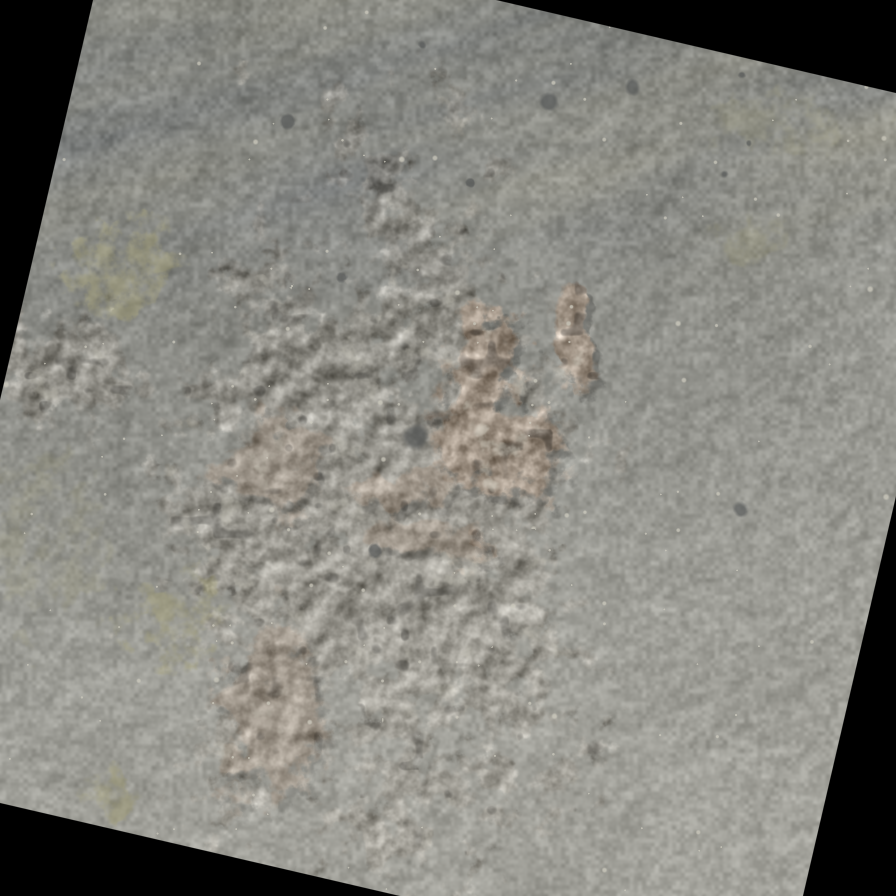
A Shadertoy shader for this texture:

```glsl
// Weathered grey stone slab, tilted on black, with a flaking brown scar, lichen and dark spots.
#define TILT 0.2286
#define SLATE_DARK vec3(0.497, 0.503, 0.485)
#define SLATE_LIGHT vec3(0.632, 0.630, 0.602)
#define SCAR_BROWN vec3(0.635, 0.575, 0.515)
#define LICHEN vec3(0.640, 0.625, 0.490)
#define SPOT_DARK vec3(0.32, 0.33, 0.33)
#define CHALK vec3(0.80, 0.79, 0.74)
#define GRAIN 0.095
#define RELIEF 0.75
#define RAGGED 2.6
#define SPOT_COUNT 12
#define SPECK_CELLS 48.0

float hash(vec2 p) {
    vec3 h = fract(vec3(p.xyx) * 0.1031);
    h += dot(h, h.yzx + 33.33);
    return fract((h.x + h.y) * h.z);
}

vec2 hash2(vec2 p) {
    return vec2(hash(p), hash(p + 71.7));
}

float noise(vec2 p) {
    vec2 i = floor(p), f = fract(p);
    f = f * f * (3.0 - 2.0 * f);
    return mix(mix(hash(i), hash(i + vec2(1, 0)), f.x),
               mix(hash(i + vec2(0, 1)), hash(i + vec2(1, 1)), f.x), f.y);
}

float fbm(vec2 p) {
    float sum = 0.0, amp = 0.533;
    for (int i = 0; i < 4; i++) {
        sum += amp * noise(p);
        p = mat2(1.6, 1.2, -1.2, 1.6) * p + 17.3;
        amp *= 0.5;
    }
    return sum;
}

// Ragged ellipse: 1 inside, 0 outside
float blob(vec2 p, vec2 centre, vec2 radius, float wobble) {
    float d = 1.0 - length((p - centre) / radius);
    return smoothstep(-0.1, 0.3, d + RAGGED * wobble);
}

float edgeWobble(vec2 p) {
    return 0.6 * (fbm(p * 16.0) - 0.5) + 0.6 * (fbm(p * 55.0) - 0.5);
}

// Solid brown crust in the middle with a thin arm to its right
float scarMask(vec2 p) {
    float w = edgeWobble(p);
    float m = blob(p, vec2(0.535, 0.555), vec2(0.048, 0.115), w);
    m = max(m, blob(p, vec2(0.575, 0.495), vec2(0.050, 0.045), w));
    m = max(m, blob(p, vec2(0.640, 0.635), vec2(0.020, 0.060), w));
    m = max(m, 0.7 * blob(p, vec2(0.455, 0.455), vec2(0.065, 0.022), w));
    m = max(m, 0.6 * blob(p, vec2(0.475, 0.400), vec2(0.060, 0.020), w));
    m = max(m, 0.6 * blob(p, vec2(0.320, 0.490), vec2(0.055, 0.055), w));
    return max(m, 0.6 * blob(p, vec2(0.305, 0.205), vec2(0.055, 0.080), w));
}

float lichenMask(vec2 p) {
    float w = edgeWobble(p + 4.0);
    float m = blob(p, vec2(0.135, 0.695), vec2(0.050, 0.055), w);
    m = max(m, blob(p, vec2(0.195, 0.315), vec2(0.050, 0.045), w));
    m = max(m, blob(p, vec2(0.125, 0.115), vec2(0.035, 0.030), w));
    m = max(m, 0.5 * blob(p, vec2(0.840, 0.730), vec2(0.045, 0.040), w));
    m = max(m, 0.4 * blob(p, vec2(0.880, 0.860), vec2(0.090, 0.035), w));
    return max(m, 0.4 * blob(p, vec2(0.040, 0.390), vec2(0.060, 0.090), w));
}

void mainImage(out vec4 fragColor, in vec2 fragCoord) {
    vec2 p = fragCoord / iResolution.xy;
    float c = cos(TILT), s = sin(TILT);
    vec2 slab = mat2(c, s, -s, c) * (p - 0.5);

    // Slate: brightens downwards, cloudy, with bluish streaks near the top
    float light = 0.8 * (1.0 - p.y) + 0.2 * p.x;
    vec3 col = mix(SLATE_DARK, SLATE_LIGHT, smoothstep(-0.1, 0.95, light));
    col += 0.07 * (fbm(p * 8.0) - 0.5);
    float streak = fbm(vec2(p.x * 3.0, (p.y - 0.3 * p.x) * 16.0)) - 0.5;
    col += vec3(0.16, 0.14, 0.08) * streak * smoothstep(0.6, 0.85, p.y);
    col += GRAIN * (noise(p * 210.0) - 0.5) + 0.6 * GRAIN * (noise(p * 105.0) - 0.5);

    // Flaky relief, strongest around the scar and down the lower left
    float w = edgeWobble(p + 9.0);
    float rough = 0.75 * blob(p, vec2(0.42, 0.40), vec2(0.20, 0.34), w);
    rough = max(rough, 0.8 * blob(p, vec2(0.06, 0.59), vec2(0.07, 0.05), w));
    float scar = scarMask(p);
    rough = max(rough, scar);
    vec2 relief = p * 42.0;
    float slope = fbm(relief) - fbm(relief + vec2(-0.2, 0.3));
    col = mix(col, SCAR_BROWN, 0.22 * rough);
    col = mix(col, LICHEN, 0.6 * lichenMask(p) * smoothstep(0.25, 0.7, fbm(p * 60.0)));
    col = mix(col, SCAR_BROWN + GRAIN * (noise(p * 170.0) - 0.5), 0.8 * scar);
    col += RELIEF * slope * (0.2 + 0.9 * rough);

    // Pits, shaded rim and pale flakes
    float pits = smoothstep(0.76, 0.92, noise(p * 62.0)) * rough;
    float rim = max(scarMask(p + vec2(-0.007, 0.009)) - scar, 0.0);
    col *= 1.0 - 0.28 * pits - 0.22 * rim;
    float flakes = smoothstep(0.62, 0.82, fbm(p * 48.0 + 31.0));
    col = mix(col, CHALK, 0.45 * flakes * rough);

    // Faint crack running with the slab
    float crack = abs(slab.x - 0.06 - 0.02 * (fbm(slab * 14.0) - 0.5));
    col -= 0.07 * smoothstep(0.005, 0.0, crack) * smoothstep(-0.12, -0.2, slab.y) * fbm(p * 25.0);

    // Dark round spots, mostly in the upper half
    for (int i = 0; i < SPOT_COUNT; i++) {
        vec2 h = hash2(vec2(float(i) * 3.7, 5.0));
        vec2 centre = vec2(0.3 + 0.6 * h.x, 0.95 - 0.75 * h.y * h.y);
        float radius = mix(0.006, 0.018, pow(hash(h * 91.0), 2.0));
        float d = length(p - centre) + 0.012 * w;
        col = mix(col, SPOT_DARK, 0.65 * smoothstep(radius, radius * 0.5, d));
    }

    // Scattered chalky specks
    vec2 cell = floor(p * SPECK_CELLS);
    vec2 local = fract(p * SPECK_CELLS) - 0.3 - 0.4 * hash2(cell);
    float size = mix(0.07, 0.22, pow(hash(cell + 13.0), 3.0));
    float present = step(0.93 - 0.12 * rough, hash(cell + 29.0));
    col = mix(col, CHALK, 0.75 * present * smoothstep(size, size * 0.3, length(local)));

    // Black surround
    float inside = 0.5 - max(abs(slab.x), abs(slab.y));
    col *= smoothstep(0.0, 1.5 / iResolution.y, inside);
    fragColor = vec4(clamp(col, 0.0, 1.0), 1.0);
}
```
